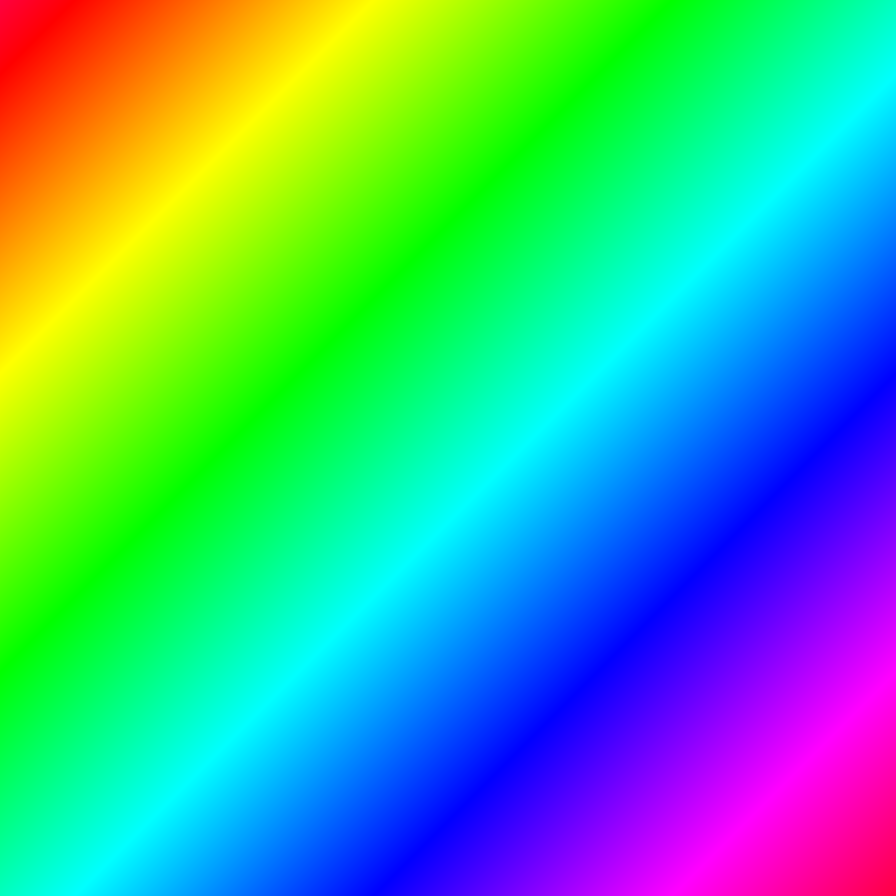
Reproduce this background procedurally as a WebGL 1 fragment shader.

```glsl
precision highp float;
// Diagonal rainbow: a full turn of pure hues from the top left to the bottom right corner.

uniform vec2 u_resolution;

const float HUE_START = -1.0 / 24.0; // hue at the top left corner, in turns
const float HUE_TURNS = 1.0;         // turns of hue across the diagonal

// Fully saturated colour for a hue given in turns
vec3 hueToRgb(float hue) {
    vec3 channelOffset = vec3(0.0, 2.0 / 3.0, 1.0 / 3.0);
    vec3 wheel = fract(hue + channelOffset) * 6.0;
    return clamp(abs(wheel - 3.0) - 1.0, 0.0, 1.0);
}

// Progress along the diagonal: 0 at the top left, 1 at the bottom right
float diagonalProgress(vec2 uv) {
    return 0.5 * (uv.x + 1.0 - uv.y);
}

void main() {
    vec2 uv = gl_FragCoord.xy / u_resolution;
    float hue = HUE_START + HUE_TURNS * diagonalProgress(uv);
    gl_FragColor = vec4(hueToRgb(hue), 1.0);
}
```
